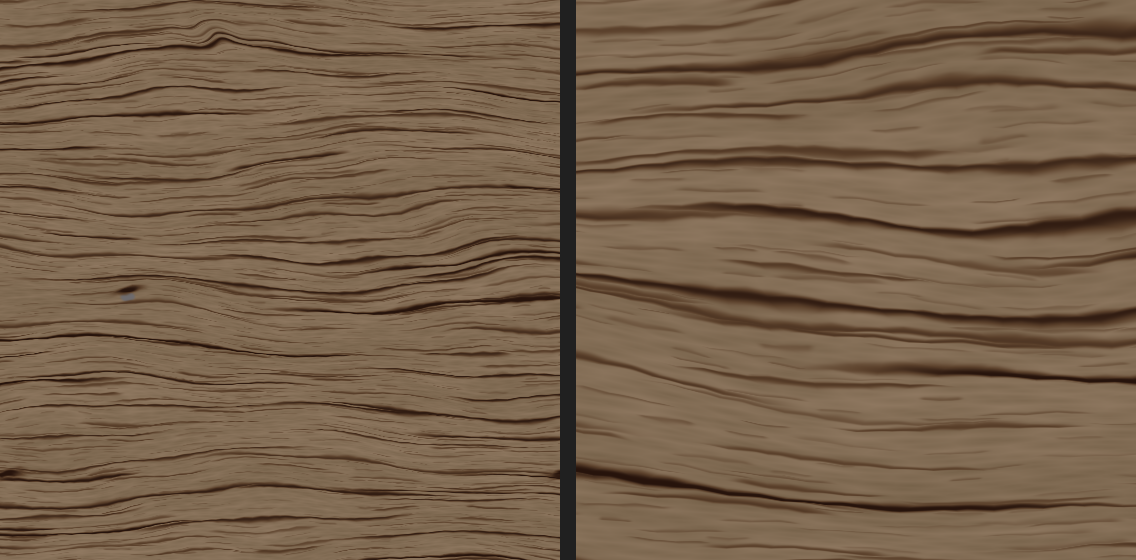
Left, the full canvas; right, a detail of the centre.
A three.js fragment shader for this texture:

```glsl
// Weathered oak board: horizontal grain with long dark cracks, fine flecks and small knots.
varying vec2 vUv;

vec2 hash2(vec2 p) {
  return fract(sin(vec2(dot(p, vec2(127.1, 311.7)), dot(p, vec2(269.5, 183.3)))) * 43758.55);
}

// Cellular noise: distance to the nearest scattered point
float cellular(vec2 p) {
  vec2 cell = floor(p);
  float nearest = 1.0;
  for (int j = -1; j <= 1; j++) {
    for (int i = -1; i <= 1; i++) {
      vec2 id = cell + vec2(float(i), float(j));
      nearest = min(nearest, length(id + hash2(id) - p));
    }
  }
  return nearest;
}

// Bell-shaped spot, used for the knots and the bends around them
float spot(vec2 p, vec2 size) {
  vec2 q = p / size;
  return exp(-dot(q, q));
}

// Grain flow: layered sines with a swell and a tight swirl
float grainFlow(vec2 p) {
  float y = p.y;
  y += 0.016 * sin(p.x * 5.2 + p.y * 9.0 + 0.6);
  y += 0.007 * sin(p.x * 11.0 - p.y * 15.0 + 2.0);
  y += 0.0025 * sin(p.x * 27.0 + p.y * 33.0);
  y -= 0.022 * spot(p - vec2(0.87, 0.66), vec2(0.13, 0.09));
  y -= 0.012 * spot(p - vec2(0.27, 0.50), vec2(0.12, 0.05));
  y += 0.009 * spot(p - vec2(0.38, 0.94), vec2(0.07, 0.03)) * sin(p.x * 60.0 + p.y * 40.0);
  return y;
}

// One layer of tapering cracks, one per cell; returns their depth from 0 to 1
float cracks(vec2 p, vec2 cells, float halfWidth, float amount, float seed) {
  float depth = 0.0;
  float row0 = floor(p.y * cells.y);
  for (int j = -1; j <= 1; j++) {
    float row = row0 + float(j);
    float shift = hash2(vec2(row, seed)).x * 7.0;
    float column0 = floor(p.x * cells.x + shift);
    for (int i = -1; i <= 1; i++) {
      vec2 id = vec2(column0 + float(i), row);
      vec2 place = hash2(id + seed);
      vec2 shape = hash2(id + seed + 37.4);
      vec2 kind = hash2(id + seed + 71.9);
      vec2 d = p - (id + place - vec2(shift, 0.0)) / cells;
      float taper = 1.0 - abs(d.x) * cells.x / mix(0.25, 0.98, shape.x);
      if (taper <= 0.0 || kind.y > amount) continue;

      d.y += (shape.y - 0.5) * 0.035 * d.x + 0.0016 * sin(d.x * 23.0 + place.y * 40.0);
      float swell = 0.8 + 0.3 * sin(d.x * 31.0 + kind.x * 50.0);
      float width = halfWidth * mix(0.65, 1.4, kind.x) * swell * (0.4 + 0.6 * sqrt(taper));
      // One flank is sharp, the other fades out
      float side = shape.y > 0.4 ? 1.0 : -1.0;
      float s = d.y * side / width;
      s *= s > 0.0 ? 0.55 : 1.15;
      float strength = mix(0.6, 1.05, place.y) * smoothstep(0.0, 0.4, taper);
      depth = max(depth, strength * exp(-s * s));
    }
  }
  return depth;
}

void main() {
  vec2 p = vec2(vUv.x, grainFlow(vUv));
  float ragged = cellular(p * vec2(38.0, 110.0)) - 0.5;
  vec2 q = p + vec2(0.0, 0.0022 * ragged);

  // Cracks from long and deep to short and faint
  float depth = cracks(q, vec2(1.2, 13.0), 0.0031, 0.95, 3.0);
  depth = max(depth, 0.88 * cracks(q, vec2(2.8, 25.0), 0.0025, 0.68, 17.0));
  depth = max(depth, 0.55 * cracks(q, vec2(6.5, 46.0), 0.0019, 0.55, 41.0));
  depth = max(depth, 0.3 * cracks(q, vec2(21.0, 105.0), 0.0012, 0.55, 59.0));

  // Knots: a tilted slit and a dark one that wraps around the side edges
  vec2 slit = vUv - vec2(0.228, 0.482);
  slit.y -= 0.22 * slit.x + 0.004 * ragged;
  depth = max(depth, 1.1 * spot(slit, vec2(0.026, 0.0055)));
  vec2 wrapped = vec2(fract(vUv.x + 0.49) - 0.5, vUv.y - 0.153 + 0.009 * ragged);
  wrapped.y -= 0.12 * wrapped.x;
  depth = max(depth, 1.1 * spot(wrapped, vec2(0.034, 0.0085)));

  // Pale wood with fine fibres and broad tonal drift
  float fibre = 0.5 * cellular(p * vec2(10.0, 120.0)) + 0.45 * cellular(p * vec2(34.0, 250.0));
  float drift = sin(p.x * 4.0 + p.y * 23.0) + sin(p.y * 51.0 - p.x * 6.0 + 1.0);
  float tone = clamp(0.12 + fibre + 0.09 * drift, 0.0, 1.0);
  vec3 color = mix(vec3(0.465, 0.385, 0.29), vec3(0.56, 0.47, 0.378), tone);

  // Grey filling under the slit
  float filling = spot(vUv - vec2(0.228, 0.470), vec2(0.015, 0.010));
  color = mix(color, vec3(0.43, 0.42, 0.43), smoothstep(0.3, 0.7, filling));

  // Crack shading: brown flanks, nearly black cores
  vec3 brown = vec3(0.36, 0.255, 0.17);
  vec3 core = vec3(0.15, 0.075, 0.045);
  color = mix(color, brown, smoothstep(0.0, 0.55, depth));
  color = mix(color, core, smoothstep(0.4, 1.0, depth));
  gl_FragColor = vec4(color, 1.0);
}
```
